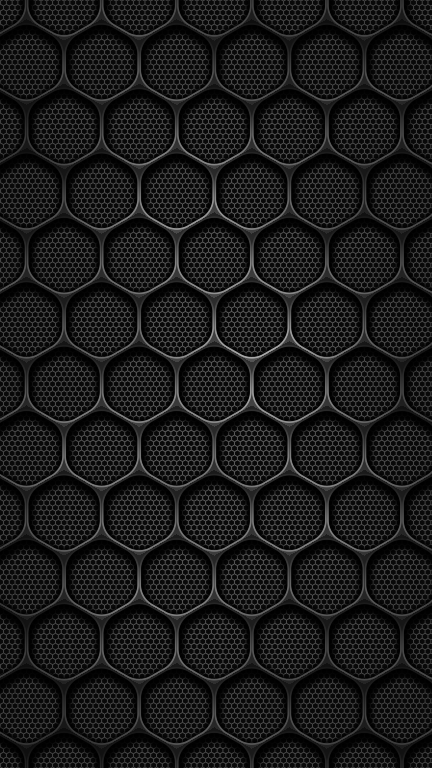
Reproduce this pattern procedurally as a Shadertoy shader.

```glsl
// Dark metal honeycomb frame with rounded openings over a fine hexagonal mesh.

const float CELL_PITCH   = 0.1738;  // cell spacing in canvas widths
const float ROW_SQUEEZE  = 1.01;    // slight vertical compression of rows
const vec2  CELL_ORIGIN  = vec2(-0.004, 0.0); // from the canvas centre
const float BAR_HALF     = 0.025;   // remaining lengths are in cells
const float CORNER_ROUND = 0.30;
const float RIM_WIDTH    = 0.022;
const float MESH_COUNT   = 13.0;    // mesh holes across one cell
const float WIRE_HALF    = 0.085;   // in mesh holes
const vec2  SHADOW_SHIFT = vec2(-0.015, 0.065);
const float SHADOW_SOFT  = 0.13;
const vec3  HOLE_COLOR   = vec3(0.036);
const vec3  WIRE_COLOR   = vec3(0.36);
const vec3  FRAME_COLOR  = vec3(0.25);
const vec3  RIM_COLOR    = vec3(0.56);
const float SQRT3 = 1.7320508;

// Offset from the nearest centre of a pointy-top hexagonal lattice.
vec2 hexLocal(vec2 p) {
    vec2 s = vec2(1.0, SQRT3);
    vec2 a = mod(p + 0.5 * s, s) - 0.5 * s;
    vec2 b = mod(p, s) - 0.5 * s;
    return dot(a, a) < dot(b, b) ? a : b;
}

// Distance inward from the border of a unit lattice cell.
float hexBorder(vec2 p) {
    p = abs(p);
    return 0.5 - max(p.x, 0.5 * p.x + 0.5 * SQRT3 * p.y);
}

// Signed distance to a pointy-top hexagon of the given inradius.
float sdHexagon(vec2 p, float r) {
    vec2 k = vec2(-0.5 * SQRT3, 0.5);
    vec2 q = abs(p.yx);
    q -= 2.0 * min(dot(k, q), 0.0) * k;
    q -= vec2(clamp(q.x, -r / SQRT3, r / SQRT3), r);
    return length(q) * sign(q.y);
}

float sdOpening(vec2 p) {
    return sdHexagon(p, 0.5 - BAR_HALF - CORNER_ROUND) - CORNER_ROUND;
}

// Broad uneven reflections on the metal.
float sheen(vec2 p) {
    return 1.0 + 0.12 * sin(1.7 * p.x + 0.9 * p.y)
               + 0.08 * sin(2.3 * p.y - 1.1 * p.x + 1.5);
}

void mainImage(out vec4 fragColor, in vec2 fragCoord) {
    vec2 centered = fragCoord / iResolution.xy - 0.5;
    vec2 p = (fragCoord - 0.5 * iResolution.xy) / iResolution.x - CELL_ORIGIN;
    p *= vec2(1.0, ROW_SQUEEZE) / CELL_PITCH;
    float px = 1.0 / (iResolution.x * CELL_PITCH);

    vec2 local = hexLocal(p);
    float d = sdOpening(local);
    float light = mix(1.0, 0.42, smoothstep(0.08, 0.66, length(centered)));

    // Recessed mesh
    float meshPx = 0.6 * px * MESH_COUNT;
    float border = hexBorder(hexLocal(p * MESH_COUNT));
    float wire = 1.0 - smoothstep(WIRE_HALF - meshPx, WIRE_HALF + meshPx, border);
    vec3 mesh = mix(HOLE_COLOR, WIRE_COLOR * mix(0.55, 1.0, light), wire);

    // Shadow cast into the opening, deepest below its upper edge
    float castShadow = smoothstep(-SHADOW_SOFT, 0.0, sdOpening(local + SHADOW_SHIFT));
    float contact = smoothstep(-0.075, 0.0, d);
    mesh *= (1.0 - 0.92 * castShadow) * (1.0 - 0.6 * contact);

    // Frame with a lit rim on edges that face upward
    float facing = local.y / max(length(local), 0.001);
    float lit = mix(0.12, 1.0, smoothstep(0.65, -0.45, facing));
    float rim = 1.0 - smoothstep(RIM_WIDTH - 0.6 * px, RIM_WIDTH + 0.6 * px, d);
    vec3 body = FRAME_COLOR * (0.8 - 0.3 * facing);
    vec3 frame = mix(body, RIM_COLOR, rim * lit) * light * sheen(p);

    float frameMask = smoothstep(-0.6 * px, 0.6 * px, d);
    fragColor = vec4(mix(mesh, frame, frameMask), 1.0);
}
```
